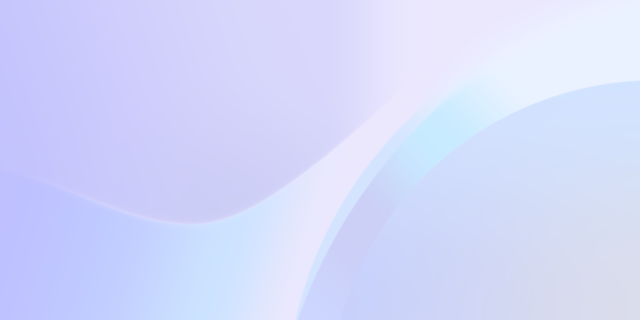
Reproduce this background procedurally as a WebGL 1 fragment shader.

```glsl
precision highp float;
uniform vec2 u_resolution;

const vec3 PERIWINKLE = vec3(0.755, 0.755, 0.995);
const vec3 LAVENDER = vec3(0.850, 0.845, 0.985);
const vec3 DUSK = vec3(0.790, 0.800, 0.955);
const vec3 PEARL = vec3(0.920, 0.910, 0.995);
const vec3 ICE = vec3(0.920, 0.950, 1.000);
const vec3 AQUA = vec3(0.785, 0.920, 1.000);
const vec3 SKY = vec3(0.800, 0.890, 1.000);
const vec3 CORNFLOWER = vec3(0.755, 0.800, 1.000);
const vec3 SILVER = vec3(0.855, 0.865, 0.925);

// 0 outside, 1 inside; d is negative inside
float cover(float d, float softness) {
  return 1.0 - smoothstep(-softness, softness, d);
}

float disc(vec2 p, vec2 center, float radius) {
  return length(p - center) - radius;
}

// Valley with a gentle left shoulder and a straightening right flank
float waveHeight(float x) {
  float d = x - 0.6;
  float shoulder = 0.21 * (1.0 - exp(-d * d / 0.22));
  float flank = sqrt(0.0912 + d * d) - 0.302;
  return 0.2995 + (d < 0.0 ? shoulder : flank);
}

vec3 upperField(vec2 p) {
  vec3 color = mix(PERIWINKLE, LAVENDER, smoothstep(-0.25, 1.15, p.x + 0.35 * (p.y - 0.5)));
  float dusk = length((p - vec2(0.72, 0.3)) * vec2(1.0, 1.3));
  color = mix(color, DUSK, 0.7 * (1.0 - smoothstep(0.0, 0.65, dusk)));
  return mix(color, PEARL, smoothstep(1.0, 1.32, p.x));
}

vec3 lowerField(vec2 p) {
  float t = p.x - 0.3 * p.y;
  vec3 color = mix(vec3(0.745, 0.755, 0.998), CORNFLOWER, smoothstep(-0.1, 0.35, t));
  color = mix(color, SKY, smoothstep(0.25, 0.66, t));
  return mix(color, PEARL, smoothstep(0.62, 0.93, t));
}

vec3 bandField(vec2 p) {
  float t = p.x + p.y;
  vec3 color = mix(vec3(0.80, 0.84, 1.0), vec3(0.80, 0.81, 0.965), smoothstep(0.95, 1.4, t));
  color = mix(color, AQUA, smoothstep(1.45, 1.92, t));
  return mix(color, ICE, smoothstep(1.95, 2.4, t));
}

vec3 domeField(vec2 p) {
  vec3 low = mix(vec3(0.785, 0.820, 0.985), SILVER, smoothstep(1.0, 2.0, p.x - 0.2 * p.y));
  vec3 high = vec3(0.825, 0.890, 1.0);
  return mix(low, high, smoothstep(0.05, 0.78, p.y));
}

void main() {
  vec2 p = gl_FragCoord.xy / u_resolution * vec2(2.0, 1.0);
  float edge = 1.2 / u_resolution.y;

  // Wave with a faint bright crest
  float wave = (p.y - waveHeight(p.x)) * 0.8;
  vec3 color = mix(upperField(p), lowerField(p), cover(wave, edge));
  float crest = exp(-abs(wave) / 0.006) * smoothstep(0.0, 0.45, p.x);
  color = mix(color, PEARL, 0.4 * crest);

  // Pale sliver and curved band, both dissolving towards the top
  float haze = smoothstep(0.6, 0.95, p.y);
  float sliver = disc(p, vec2(2.148, -0.2775), 1.255);
  float t = p.x + p.y;
  vec3 sliverColor = mix(mix(SKY, PEARL, 0.25), ICE, smoothstep(1.7, 2.3, t));
  color = mix(color, sliverColor, cover(sliver, mix(edge, 0.12, haze)));
  float band = disc(p, vec2(2.49, -0.551), 1.654);
  color = mix(color, bandField(p), cover(band, mix(edge, 0.08, haze)));

  // Large dome in the lower right
  float dome = disc(p, vec2(2.05, -0.275), 1.0245);
  color = mix(color, domeField(p), cover(dome, edge));

  gl_FragColor = vec4(color, 1.0);
}
```
